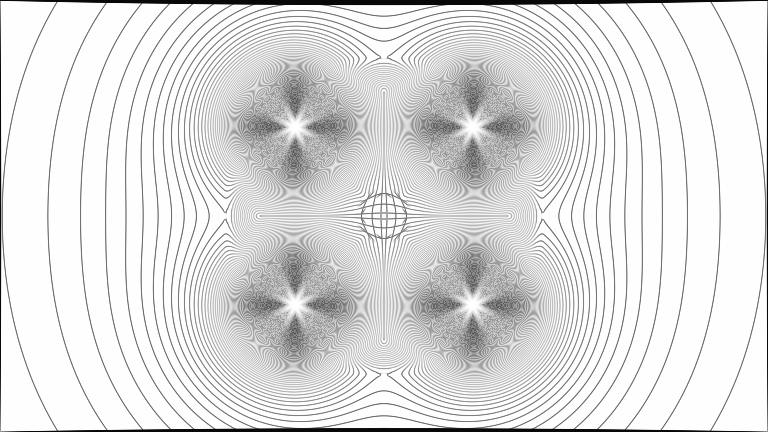
This background is drawn by a WebGL 2 fragment shader. Its source:

```glsl
#version 300 es
precision highp float;
// Draws the field strength contours of four equal point charges on white paper.
uniform vec2 u_resolution;
out vec4 fragColor;

#define CHARGE_OFFSET 0.2055  // half the side of the square of charges
#define LEVELS 14.66          // contours per unit of field strength
#define LEVEL_SHIFT 0.35      // place of the first contour
#define LINE_WIDTH 0.0027     // in canvas heights
#define LINE_INK 0.56
#define DENSE_INK vec2(0.12, 0.30)  // crowded contours, outer and inner tone
#define SHIMMER vec2(0.85, 0.35)    // beat of the crowded contours
#define ARM_INK 0.27          // dark cross on each charge
#define CORE_RADIUS 0.30      // central grid, in charge offsets
#define PAPER 0.995

// Sum of the inverse square fields, in units of the charge offset.
vec2 field(vec2 p) {
  vec2 sum = vec2(0.0);
  for (int i = 0; i < 4; i++) {
    vec2 charge = 2.0 * vec2(i & 1, i >> 1) - 1.0;
    vec2 d = p - charge;
    float r2 = dot(d, d) + 1e-4;
    sum += d / (r2 * sqrt(r2));
  }
  return sum;
}

// Share of the field along an axis to keep, so that lines fan beside the axes.
float alongAxis(float along, float across) {
  float width = mix(1.0, 0.5, smoothstep(0.3, 1.0, abs(along)));
  float strip = 1.0 - smoothstep(0.0, width, abs(across) / (abs(along) + 1e-3));
  return 1.0 - strip * (1.0 - smoothstep(1.35, 1.8, abs(along)));
}

// Contour ink of a scalar; crowded contours sink into a shimmering tone.
float contour(float strength) {
  float level = strength * LEVELS - LEVEL_SHIFT;
  float slope = max(length(vec2(dFdx(level), dFdy(level))) * u_resolution.y, 1e-4);
  float dist = abs(fract(level + 0.5) - 0.5) / slope;
  float aa = 0.5 / u_resolution.y;
  float halfWidth = 0.5 * LINE_WIDTH;
  float peak = LINE_INK * mix(1.0, 0.55, smoothstep(30.0, 180.0, slope));
  float ink = peak * (1.0 - smoothstep(halfWidth - aa, halfWidth + aa, dist));
  float depth = smoothstep(7.2, 11.2, log2(slope));
  float tone = mix(DENSE_INK.x, DENSE_INK.y, depth);
  tone *= 1.0 + mix(SHIMMER.x, SHIMMER.y, depth) * cos(6.2832 * fract(level));
  return mix(ink, tone, smoothstep(110.0, 230.0, slope));
}

// Rays around the nearest charge: x scales ink, y adds ink.
vec2 starburst(vec2 p) {
  vec2 d = abs(p) - 1.0;
  float r = length(d);
  float angle = atan(d.y, d.x + 1e-5);
  float arms = pow(0.5 + 0.5 * cos(4.0 * angle), 2.0);
  float spokes = 0.5 + 0.5 * cos(8.0 * angle);
  float reach = smoothstep(0.05, 0.2, r) * (1.0 - smoothstep(0.2, 1.0, r));
  float heart = smoothstep(0.03, mix(0.36, 0.15, spokes), r);
  return vec2(heart, ARM_INK * arms * reach);
}

// Dark frame whose inner sides bow towards the middle.
float frame(vec2 uv) {
  vec2 c = 2.0 * uv - 1.0;
  float bow = 1.0 - c.x * c.x;
  float top = 0.002 + 0.010 * bow;
  float bottom = 0.001 + 0.008 * bow;
  float side = 0.001 + 0.002 * (1.0 - c.y * c.y);
  float aspect = u_resolution.x / u_resolution.y;
  float inside = min(min(1.0 - uv.y - top, uv.y - bottom),
                     min(uv.x, 1.0 - uv.x) * aspect - side);
  float aa = 0.5 / u_resolution.y;
  return 1.0 - smoothstep(-aa, aa, inside);
}

void main() {
  vec2 uv = gl_FragCoord.xy / u_resolution;
  vec2 p = (gl_FragCoord.xy - 0.5 * u_resolution) / (u_resolution.y * CHARGE_OFFSET);
  vec2 e = field(p);

  // Strength contours, replaced by component lines in the very centre.
  vec2 keep = vec2(alongAxis(p.x, p.y), alongAxis(p.y, p.x));
  float ink = contour(length(e * keep));
  float circle = contour(length(e));
  float grid = max(contour(abs(e.x)), contour(abs(e.y)));
  float radius = length(p);
  float core = 1.0 - smoothstep(CORE_RADIUS - 0.02, CORE_RADIUS + 0.02, radius);
  float ring = smoothstep(CORE_RADIUS - 0.09, CORE_RADIUS - 0.06, radius);
  ink = mix(ink, max(grid, circle * ring), core);

  vec2 star = starburst(p);
  ink = ink * star.x + star.y;
  float shade = mix(PAPER * (1.0 - ink), 0.03, frame(uv));
  fragColor = vec4(vec3(clamp(shade, 0.0, 1.0)), 1.0);
}
```
